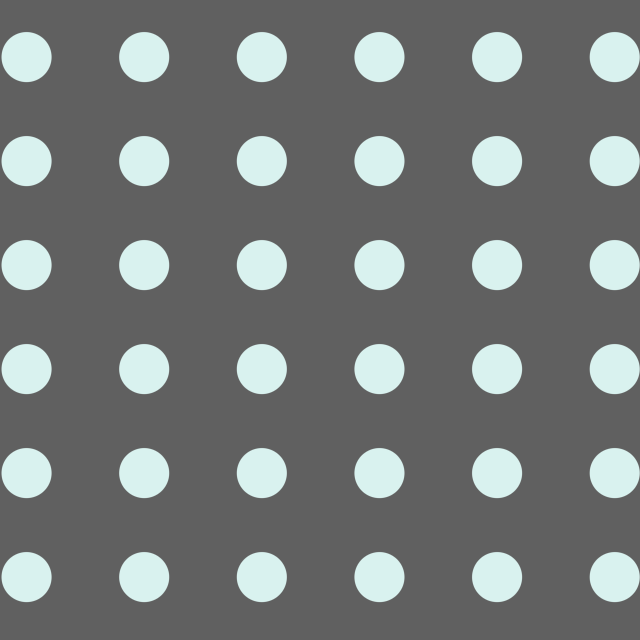
Write a WebGL 1 fragment shader that draws this pattern.

```glsl
precision highp float;
// Pale mint dots in a regular grid on flat grey, six across and six down.
// Each point is folded into its nearest grid cell, then a circle distance
// is turned into smooth coverage to blend the two colours.

uniform vec2 u_resolution;

const vec3 GROUND_GREY = vec3(0.378, 0.378, 0.378);
const vec3 DOT_MINT = vec3(0.852, 0.950, 0.938);

const vec2 FIRST_CENTRE = vec2(0.0415, 0.0983); // lower-left dot
const vec2 SPACING = vec2(0.1838, 0.1625);
const float DOT_RADIUS = 0.0391;

// Offset from the nearest grid centre
vec2 repeatGrid(vec2 p, vec2 origin, vec2 spacing) {
    vec2 cell = (p - origin) / spacing;
    return (fract(cell + 0.5) - 0.5) * spacing;
}

float circleDistance(vec2 p, float radius) {
    return length(p) - radius;
}

// Coverage of a shape, softened across the given edge width
float coverage(float distance, float edgeWidth) {
    return 1.0 - smoothstep(-0.5 * edgeWidth, 0.5 * edgeWidth, distance);
}

void main() {
    vec2 uv = gl_FragCoord.xy / u_resolution;
    float edgeWidth = 1.4 / min(u_resolution.x, u_resolution.y);

    vec2 local = repeatGrid(uv, FIRST_CENTRE, SPACING);
    float dot_mask = coverage(circleDistance(local, DOT_RADIUS), edgeWidth);

    gl_FragColor = vec4(mix(GROUND_GREY, DOT_MINT, dot_mask), 1.0);
}
```
